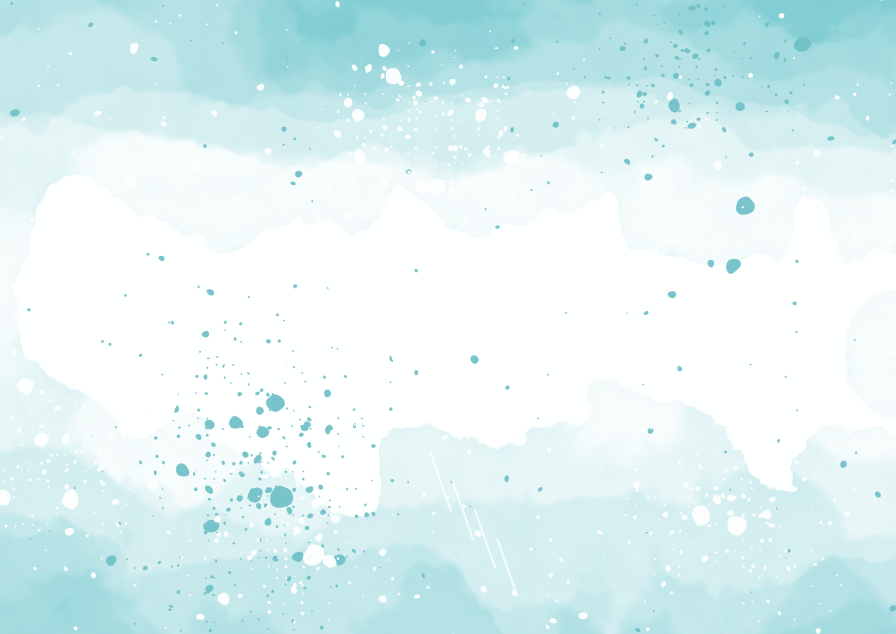
This background is drawn by a WebGL 1 fragment shader. Its source:

```glsl
precision highp float;
// Turquoise watercolour washes above and below a white band, with splatter.
// Smooth tone fields are cut into noisy, rimmed layers; the paint ends at a
// ragged shoreline, and hashed grids of drops gather in soft clusters.
uniform vec2 u_resolution;

float hash(vec2 p) {
  vec3 q = fract(p.xyx * 0.1031);
  q += dot(q, q.yzx + 33.33);
  return fract((q.x + q.y) * q.z);
}

float noise(vec2 p) {
  vec2 i = floor(p), f = fract(p);
  f = f * f * (3.0 - 2.0 * f);
  return mix(mix(hash(i), hash(i + vec2(1, 0)), f.x),
             mix(hash(i + vec2(0, 1)), hash(i + 1.0), f.x), f.y);
}

float fbm(vec2 p) {
  float sum = 0.0, amp = 0.5;
  for (int i = 0; i < 5; i++) {
    sum += amp * noise(p);
    p = mat2(1.6, 1.2, -1.2, 1.6) * p + 7.3;
    amp *= 0.5;
  }
  return sum;
}

float bump(float x, float center, float width) {
  x = (x - center) / width;
  return exp(-x * x);
}

float cluster(vec2 p, vec2 center, vec2 size) {
  p = (p - center) / size;
  return exp(-dot(p, p));
}

float plateau(float x, float a, float b, float soft) {
  return smoothstep(a - soft, a + soft, x) - smoothstep(b - soft, b + soft, x);
}

// How far the upper and lower paint reach from their canvas edges
float upperReach(float x) {
  return 0.335 + 0.11 * bump(x, 0.0, 0.05) - 0.035 * bump(x, 0.13, 0.06)
    + 0.055 * bump(x, 0.36, 0.07) - 0.03 * bump(x, 0.62, 0.03)
    + 0.09 * plateau(x, 0.98, 1.255, 0.02) + 0.07 * smoothstep(1.28, 1.36, x);
}

float lowerReach(float x) {
  return 0.33 + 0.2 * bump(x, 0.0, 0.06) + 0.05 * bump(x, 0.09, 0.05)
    - 0.13 * smoothstep(0.2, 0.6, x) * (1.0 - smoothstep(0.59, 0.63, x))
    + 0.055 * bump(x, 0.95, 0.09) - 0.06 * bump(x, 1.23, 0.06);
}

// Smooth strength of the pigment
float pigment(vec2 p) {
  float top = 0.58 + 0.38 * bump(p.x, 0.62, 0.25) + 0.3 * bump(p.x, 1.33, 0.25);
  float range = 0.35 + 0.07 * bump(p.x, 1.38, 0.12) - 0.05 * bump(p.x, 1.1, 0.13);
  float bottom = 0.5 + 0.22 * bump(p.x, 0.05, 0.2) + 0.12 * bump(p.x, 1.33, 0.16);
  return top * (1.0 - smoothstep(0.0, range, 1.0 - p.y))
    + bottom * (1.0 - smoothstep(-0.03, 0.4, p.y));
}

float drop(vec2 p, vec2 center, float radius) {
  float soft = 0.7 / u_resolution.y;
  return 1.0 - smoothstep(radius - soft, radius + soft, length(p - center));
}

// Drops of three sizes, at most one in each grid cell
float splatter(vec2 p, float density, float seed) {
  float cover = 0.0, cells = 20.0;
  for (int i = 0; i < 3; i++) {
    vec2 id = floor(p * cells), key = id + seed + float(i) * 31.0;
    float radius = 0.09 + 0.2 * pow(hash(key + 5.7), 3.0);
    vec2 center = mix(vec2(0.3), vec2(0.7), vec2(hash(key + 11.3), hash(key + 23.1)));
    cover = max(cover, step(hash(key), density) * drop(p, (id + center) / cells, radius / cells));
    cells *= 1.9;
  }
  return cover;
}

void main() {
  vec2 p = gl_FragCoord.xy / u_resolution.y;
  vec2 warped = p + 0.07 * (vec2(fbm(p * 7.0), fbm(p * 7.0 + 19.0)) - 0.48);

  // Ragged shoreline, with a round wash at the right
  float ragged = 0.17 * (fbm(warped * 9.0 + 40.0) - 0.48);
  float depth = max(upperReach(warped.x) - 1.0 + p.y, lowerReach(warped.x) - p.y) + ragged;
  depth = max(depth, 0.11 - length(p - vec2(1.435, 0.44)) + 0.15 * ragged);
  float paint = smoothstep(0.0, 0.006, depth);
  float tone = 0.05 + 0.05 * exp(-max(depth, 0.0) / 0.012);

  // Overlapping translucent layers with darker drying rims
  float strength = pigment(warped);
  for (int i = 0; i < 8; i++) {
    float n = float(i);
    float level = strength + 0.6 * (fbm(warped * (4.0 + n * 0.5) + n * 17.0) - 0.48) - (n + 0.6) / 8.0;
    float layer = smoothstep(0.0, 0.02 + 0.08 * hash(vec2(n, 3.0)), level);
    tone += layer * (0.115 + 0.035 * exp(-max(level, 0.0) / 0.025));
  }
  tone += 0.07 * (fbm(p * 24.0) - 0.48);
  vec3 color = mix(vec3(0.995, 1.0, 1.0), vec3(0.43, 0.775, 0.8), clamp(tone, 0.0, 1.0) * paint);

  // Teal splatter and its largest drops
  vec2 wobbly = p + 0.006 * (vec2(noise(p * 60.0), noise(p * 60.0 + 9.0)) - 0.5);
  float tealDensity = 0.012 + 0.5 * cluster(p, vec2(0.4, 0.24), vec2(0.13, 0.19))
    + 0.3 * cluster(p, vec2(1.08, 0.88), vec2(0.15, 0.12));
  float teal = splatter(wobbly, tealDensity, 71.0);
  teal = max(teal, drop(wobbly, vec2(0.444, 0.215), 0.018));
  teal = max(teal, drop(wobbly, vec2(0.404, 0.22), 0.012));
  teal = max(teal, drop(wobbly, vec2(1.157, 0.581), 0.011));
  teal = max(teal, drop(wobbly, vec2(0.289, 0.258), 0.009));
  teal = max(teal, drop(wobbly, vec2(0.747, 0.434), 0.006));
  color = mix(color, vec3(0.43, 0.75, 0.78), 0.92 * teal);

  // White splatter, its largest drops and a few falling streaks
  float whiteDensity = 0.04 + 0.45 * cluster(p, vec2(0.68, 0.79), vec2(0.14, 0.1))
    + 0.4 * cluster(p, vec2(0.08, 0.27), vec2(0.13, 0.11))
    + 0.35 * cluster(p, vec2(0.46, 0.13), vec2(0.12, 0.09))
    + 0.35 * cluster(p, vec2(1.13, 0.2), vec2(0.14, 0.1));
  float white = splatter(wobbly + 0.013, whiteDensity, 173.0);
  white = max(white, drop(wobbly, vec2(0.622, 0.88), 0.013));
  white = max(white, drop(wobbly, vec2(0.691, 0.706), 0.013));
  white = max(white, drop(wobbly, vec2(0.206, 0.715), 0.01));
  white = max(white, drop(wobbly, vec2(0.496, 0.125), 0.017));
  white = max(white, drop(wobbly, vec2(1.105, 0.186), 0.014));
  white = max(white, drop(wobbly, vec2(0.11, 0.213), 0.014));
  white = max(white, drop(wobbly, vec2(0.04, 0.39), 0.013));
  for (int i = 0; i < 4; i++) {
    float n = float(i);
    vec2 q = p - vec2(0.695 + 0.035 * n, 0.24 - 0.045 * n);
    float along = clamp(q.y, -0.045, 0.045);
    white = max(white, 0.8 * drop(q, vec2(-0.35 * along, along), 0.0017));
  }
  gl_FragColor = vec4(mix(color, vec3(0.995, 1.0, 1.0), 0.95 * white), 1.0);
}
```
